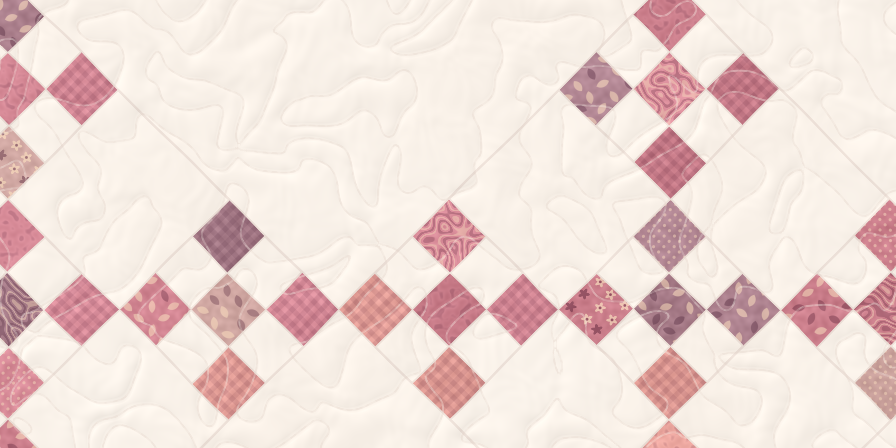
Write a Shadertoy shader that draws this pattern.

```glsl
const float CELL = 0.1641;               // spacing of patches that meet corner to corner
const vec2 CENTRE = vec2(0.018, 0.309);  // middle of one large pieced block
const vec3 CLOTH = vec3(0.977, 0.946, 0.912);
const vec3 ROSE = vec3(0.83, 0.53, 0.58);
const vec3 PLUM = vec3(0.67, 0.50, 0.55);
const vec3 CORAL = vec3(0.92, 0.65, 0.62);
const vec3 TAN = vec3(0.78, 0.62, 0.60);
const vec3 PALE_INK = vec3(0.96, 0.84, 0.73);
const vec3 SEAM_TINT = vec3(0.80, 0.71, 0.68);
const vec3 THREAD_TINT = vec3(0.89, 0.83, 0.79);
const vec2 LIGHT = vec2(-0.005, 0.007);
const float QUILT_SCALE = 8.5;
const float THREAD_WIDTH = 0.0022;
const float SEAM_WIDTH = 0.024;
const float WOBBLE = 0.045;
const float RELIEF = 0.085;
const float MOTIFS = 3.0;                // motifs along a patch side

vec2 hash2(vec2 p) {
    vec3 q = fract(p.xyx * vec3(0.1031, 0.1030, 0.0973));
    q += dot(q, q.yzx + 33.33);
    return fract((q.xx + q.yz) * q.zy);
}

float cornerSlope(vec2 cell, vec2 offset) {
    float angle = 6.2832 * hash2(cell).x;
    return dot(vec2(cos(angle), sin(angle)), offset);
}

float gradientNoise(vec2 p) {
    vec2 i = floor(p), f = p - i;
    vec2 w = f * f * f * (f * (f * 6.0 - 15.0) + 10.0);
    vec2 e = vec2(1.0, 0.0);
    return mix(mix(cornerSlope(i, f), cornerSlope(i + e.xy, f - e.xy), w.x),
               mix(cornerSlope(i + e.yx, f - e.yx), cornerSlope(i + e.xx, f - e.xx), w.x), w.y);
}

vec2 warp(vec2 p) {
    return vec2(gradientNoise(p), gradientNoise(p + 37.0));
}

// The zero line of this field is the meandering quilting path
float quiltField(vec2 p) {
    return gradientNoise(p * QUILT_SCALE + 1.1 * warp(p * 6.0 + 11.0) + 50.0);
}

float puff(vec2 p) {
    float crinkle = gradientNoise(p * vec2(34.0, 27.0) + 2.0 * warp(p * 9.0));
    return sqrt(abs(quiltField(p)) + 0.01) + 0.16 * crinkle;
}

// Checkerboard of squares: x = 1 on pieced squares, y = distance to the edge
vec2 checker(vec2 p, float size) {
    vec2 cell = round(p / size);
    vec2 q = abs(p / size - cell);
    float pieced = 1.0 - mod(cell.x + cell.y, 2.0);
    return vec2(pieced, (0.5 - max(q.x, q.y)) * size);
}

vec3 dyeFor(float pick) {
    return pick < 0.34 ? ROSE : pick < 0.63 ? PLUM : pick < 0.86 ? CORAL : TAN;
}

vec3 printedFabric(vec2 q, vec2 id, float aa) {
    vec2 pick = hash2(id + 71.0);
    vec3 dye = dyeFor(pick.x) + 0.09 * (pick.y - 0.5);
    vec3 dark = dye * vec3(0.74, 0.66, 0.72);
    vec3 pale = mix(dye, PALE_INK, 0.75);
    float kind = floor(6.0 * hash2(id + 19.0).y);
    float soft = aa * MOTIFS * 0.7;
    float grain = gradientNoise(q * 7.0 + id * 5.0);
    vec3 col = dye + 0.07 * grain;

    // One turned and shifted motif per small cell
    vec2 g = q * MOTIFS + pick * 4.0;
    vec2 seed = hash2(floor(g) + id * 13.0);
    vec2 m = fract(g) - 0.5 + 0.24 * (seed - 0.5);
    float turn = 6.2832 * seed.x;
    m = mat2(cos(turn), sin(turn), -sin(turn), cos(turn)) * m;
    float r = length(m);

    if (kind < 1.0) {            // blossoms
        float petals = 0.25 + 0.08 * cos(5.0 * atan(m.y, m.x));
        col = mix(col, seed.y < 0.65 ? pale : dark, 1.0 - smoothstep(-soft, soft, r - petals));
        col = mix(col, dark, 1.0 - smoothstep(-soft, soft, r - 0.08));
    } else if (kind < 2.0) {     // leaves
        float leaf = length(vec2(abs(m.x) + 0.25, m.y)) - 0.45;
        col = mix(col, seed.y < 0.5 ? dark : pale, 0.8 * (1.0 - smoothstep(-soft, soft, leaf)));
    } else if (kind < 3.0) {     // pin dots
        vec2 dotCell = fract(q * 7.0) - 0.5;
        col = mix(col, pale, 0.7 * (1.0 - smoothstep(0.12, 0.3, length(dotCell))));
    } else if (kind < 4.0) {     // woven checks
        vec2 band = smoothstep(-0.4, 0.4, sin(q * 31.0));
        col = mix(col, dark, 0.25 * (band.x + band.y));
    } else if (kind < 5.0) {     // scrolls
        float scroll = sin(22.0 * gradientNoise(q * 2.6 + id * 3.0));
        col = mix(col, dark, 0.6 * smoothstep(0.3, 0.8, scroll));
        col = mix(col, pale, 0.6 * smoothstep(0.6, 0.95, -scroll));
    } else {                     // mottled cloth
        col = mix(col, dark, 0.5 * smoothstep(0.05, 0.4, grain));
    }
    return col;
}

void mainImage(out vec4 fragColor, in vec2 fragCoord) {
    float px = 1.0 / iResolution.y;
    vec2 uv = fragCoord * px;
    float aa = 1.414 * px / CELL;

    // Diagonal patch grid with slightly uneven piecing
    vec2 p = (uv - CENTRE) / CELL;
    vec2 st = vec2(p.x + p.y, p.x - p.y) + WOBBLE * warp(p * 0.9);
    vec2 id = round(st);

    // Nested nine-patches: large block, small block, single patch
    vec2 large = checker(st, 9.0);
    vec2 small = checker(st, 3.0);
    vec2 patchwork = checker(st, 1.0);
    float inSmall = large.x * small.x;
    float dyed = inSmall * patchwork.x * smoothstep(0.0, aa, patchwork.y);

    float seamGap = large.y;
    if (large.x > 0.5) seamGap = small.y;
    if (inSmall > 0.5) seamGap = patchwork.y;
    float seam = 1.0 - smoothstep(SEAM_WIDTH - aa * 0.5, SEAM_WIDTH + aa * 0.5, seamGap);

    // Cloth and prints
    vec3 cloth = CLOTH + vec3(0.004, 0.009, 0.012) * gradientNoise(uv * 2.3);
    cloth = mix(cloth, SEAM_TINT, 0.3 * seam);
    vec3 col = mix(cloth, printedFabric(st - id, id, aa), dyed);

    // Puffed relief and broken quilting stitches
    float relief = puff(uv + LIGHT) - puff(uv - LIGHT);
    col -= RELIEF * clamp(relief, -0.5, 0.5);
    float field = quiltField(uv);
    float slope = length(vec2(dFdx(field), dFdy(field))) / px;
    float away = abs(field) / max(slope, 0.5);
    float stitch = 1.0 - smoothstep(THREAD_WIDTH - px * 0.5, THREAD_WIDTH + px * 0.5, away);
    stitch *= 0.55 + 0.45 * smoothstep(-0.5, 0.5, sin(uv.x * 300.0) + sin(uv.y * 300.0));
    col = mix(col, mix(THREAD_TINT, CLOTH, dyed), 0.38 * stitch);

    fragColor = vec4(clamp(col, 0.0, 1.0), 1.0);
}
```
